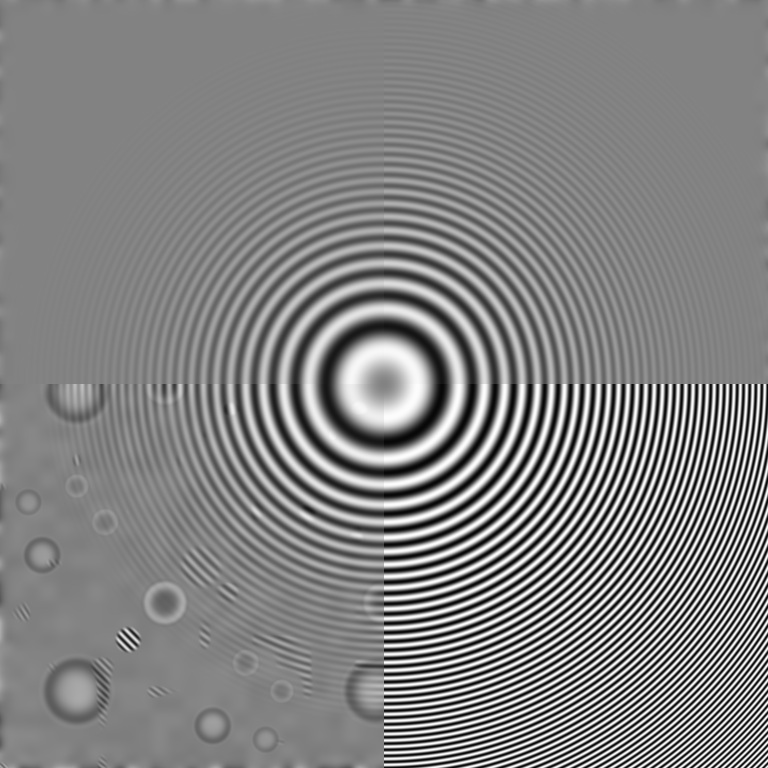
Write a Shadertoy shader that draws this background.

```glsl
// Draws a circular zone plate in four quadrants: sharp, two soft low-pass fades, and a ghosted one.

const float PI = 3.14159265;
const float CHIRP = 824.0;              // ring phase = CHIRP * radius^2
const float GREY = 0.51;
const float SWING = 0.48;               // contrast of the full rings
const float SOFT_LEFT = 0.20;           // fade radius, upper left
const float SOFT_RIGHT = 0.235;         // fade radius, upper right
const vec2 GHOST_FADE = vec2(0.11, 0.34);
const float GRAIN = 0.045;
const float GRAIN_CELLS = 48.0;
const float BORDER_WIDTH = 0.007;
const float BORDER_SWING = 0.35;

// Ghosts: low and high offset from the centre, radius, strength
const int GHOST_COUNT = 8;
const vec4 GHOSTS[GHOST_COUNT] = vec4[](
    vec4(0.400, 0.400, 0.045, 0.14),
    vec4(0.010, 0.400, 0.043, 0.13),
    vec4(0.285, 0.285, 0.029, -0.14),
    vec4(0.000, 0.285, 0.028, -0.07),
    vec4(0.223, 0.445, 0.025, 0.10),
    vec4(0.154, 0.463, 0.018, 0.06),
    vec4(0.180, 0.363, 0.018, -0.05),
    vec4(0.133, 0.400, 0.016, -0.05));

float hash(vec2 p) {
    return fract(sin(dot(p, vec2(127.1, 311.7))) * 43758.5453);
}

float noise(vec2 p) {
    vec2 cell = floor(p), f = fract(p);
    f = f * f * (3.0 - 2.0 * f);
    return mix(mix(hash(cell), hash(cell + vec2(1, 0)), f.x),
               mix(hash(cell + vec2(0, 1)), hash(cell + 1.0), f.x), f.y);
}

// Soft disc: 1 inside, 0 outside
float spot(vec2 p, vec2 centre, float radius) {
    return 1.0 - smoothstep(0.6 * radius, radius, length(p - centre));
}

float gaussianFade(float r, float width) {
    return exp(-r * r / (width * width));
}

// Faint ringed discs, mirrored across the quadrant's diagonal
float ghostRings(vec2 p) {
    vec2 folded = vec2(min(-p.x, -p.y), max(-p.x, -p.y));
    float sum = 0.0;
    for (int i = 0; i < GHOST_COUNT; i++) {
        vec4 g = GHOSTS[i];
        float d = length(folded - g.xy) / g.z;
        sum += g.w * cos(4.7 * d * d) * (1.0 - smoothstep(0.85, 1.15, d));
    }
    return sum;
}

// Ring contrast left over in the ghosted quadrant
float ghostContrast(vec2 p, float r) {
    float core = 0.88 * (1.0 - smoothstep(GHOST_FADE.x, GHOST_FADE.y, r));
    float axis = exp(-min(abs(p.x), abs(p.y)) / 0.03);
    float tail = (0.09 + 0.22 * axis) * smoothstep(0.2, 0.3, r)
               * (1.0 - smoothstep(0.33, 0.46, r));
    float patches = 0.25 * smoothstep(0.82, 0.95, noise(p * 30.0 + 7.0));
    float hatch = 0.8 * spot(p, vec2(-0.333), 0.019)
                + 0.25 * spot(p, vec2(-0.238), 0.032);
    return min(core + tail * noise(p * 22.0) * 1.5 + patches + hatch, 0.95);
}

void mainImage(out vec4 fragColor, in vec2 fragCoord) {
    float pixel = 1.0 / iResolution.y;
    vec2 p = (fragCoord - 0.5 * iResolution.xy) * pixel;
    float r = length(p);

    // Rings, faded where they would be finer than the pixel grid
    float phaseStep = 2.0 * CHIRP * max(abs(p.x), abs(p.y)) * pixel;
    float rings = SWING * sin(CHIRP * r * r)
                * (1.0 - smoothstep(0.9 * PI, 1.3 * PI, phaseStep));

    // Ripples along the outer border
    vec2 gap = 0.5 * iResolution.xy * pixel - abs(p);
    float border = exp(-max(min(gap.x, gap.y), 0.0) / BORDER_WIDTH)
                 * (noise(p * 64.0 + 19.0) - 0.5) * BORDER_SWING;

    // The four quadrants
    float upperLeft = rings * gaussianFade(r, SOFT_LEFT) + 0.35 * border;
    float upperRight = rings * gaussianFade(r, SOFT_RIGHT) + 0.35 * border;
    float lowerLeft = rings * ghostContrast(p, r) + ghostRings(p) + border
                    + GRAIN * (noise(p * GRAIN_CELLS) - 0.5) * smoothstep(0.1, 0.3, r);
    float lowerRight = rings;

    // Join them with edges one pixel wide
    vec2 side = clamp(p / pixel + 0.5, 0.0, 1.0);
    float lower = mix(lowerLeft, lowerRight, side.x);
    float upper = mix(upperLeft, upperRight, side.x);
    float shade = GREY + mix(lower, upper, side.y);

    fragColor = vec4(vec3(clamp(shade, 0.0, 1.0)), 1.0);
}
```
